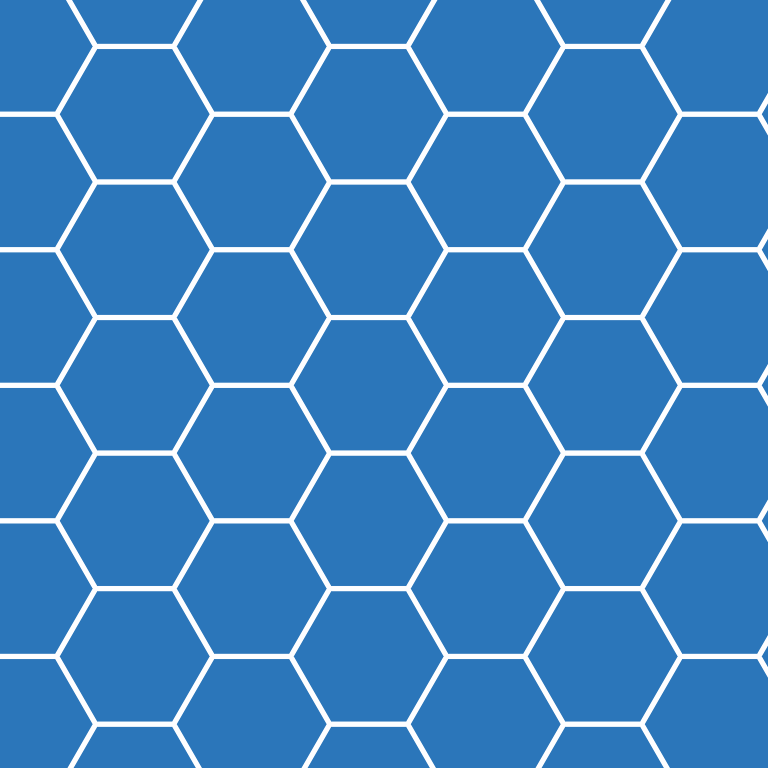
This pattern is drawn by a Shadertoy shader. Its source:

```glsl
// Flat-topped hexagon tiling: blue cells separated by thin white lines.

#define CELL_HEIGHT 0.1765               // distance between opposite flat sides
#define COLUMN_PERIOD 0.3047             // distance between aligned columns
#define CELL_CENTER vec2(0.4801, 0.4983) // center of one cell
#define LINE_WIDTH 0.0069
#define CELL_COLOR vec3(0.167, 0.461, 0.729)
#define LINE_COLOR vec3(0.995, 0.997, 1.0)

const float SQRT3 = 1.7320508;

// Hexagonal norm: equals the apothem along the border of a flat-topped hexagon
float hexNorm(vec2 p) {
    p = abs(p);
    return max(p.y, dot(p, vec2(0.5 * SQRT3, 0.5)));
}

// Offset from the nearest center of a rectangular lattice
vec2 wrapCell(vec2 p, vec2 period) {
    return mod(p + 0.5 * period, period) - 0.5 * period;
}

// Distance to the nearest shared edge of the tiling
float edgeDistance(vec2 p) {
    vec2 period = vec2(SQRT3, 1.0) * CELL_HEIGHT;
    p.x *= period.x / COLUMN_PERIOD;

    // Two staggered lattices together hold every cell center
    float evenColumns = hexNorm(wrapCell(p, period));
    float oddColumns = hexNorm(wrapCell(p - 0.5 * period, period));
    return 0.5 * CELL_HEIGHT - min(evenColumns, oddColumns);
}

void mainImage(out vec4 fragColor, in vec2 fragCoord) {
    float pixel = 1.0 / iResolution.y;
    vec2 uv = fragCoord * pixel;

    // Antialiased line over the flat cell color
    float border = edgeDistance(uv - CELL_CENTER) - 0.5 * LINE_WIDTH;
    float line = 1.0 - smoothstep(-0.6 * pixel, 0.6 * pixel, border);
    fragColor = vec4(mix(CELL_COLOR, LINE_COLOR, line), 1.0);
}
```
